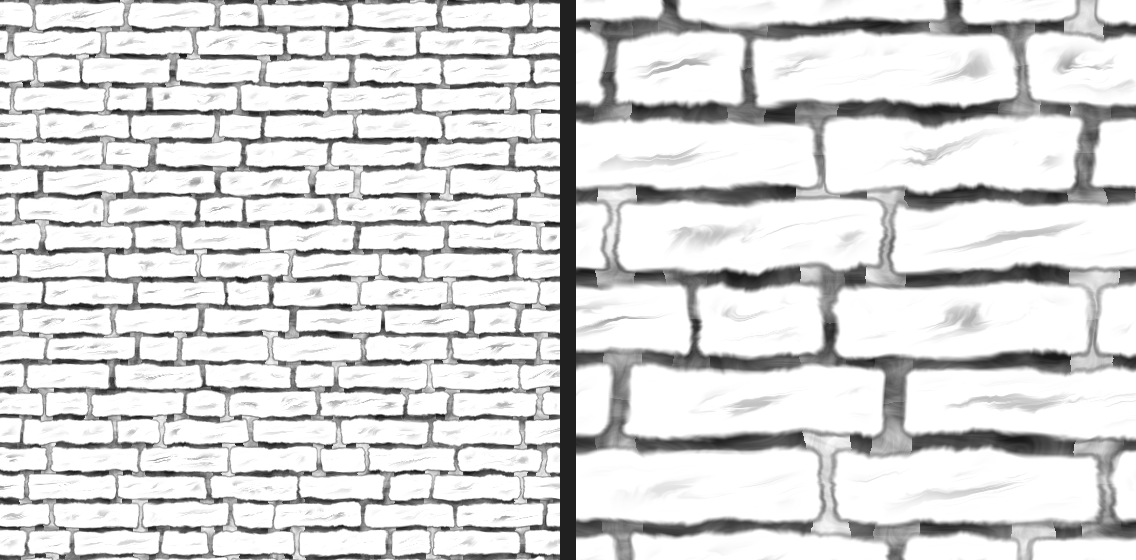
Left, the full canvas; right, a detail of the centre.
This texture map is drawn by a WebGL 2 fragment shader. Its source:

```glsl
#version 300 es
precision highp float;
// White brick wall: twenty courses of long bricks with a half brick or more in each.
// Bricks are rounded boxes with wavy edges; the mortar is shaded by its distance
// from them, dark in the beds and patchy pale in the upright joints.

#define COURSE 0.0496      // course height, as a share of the canvas
#define HALF_BRICK 1.622   // half brick length, in courses
#define DRIFT 0.029        // sideways shift gained per course
#define JITTER 0.15        // spread of the joint positions
#define BED 0.105          // half thickness of the bed mortar
#define CORNER 0.10        // corner radius
#define WOBBLE 0.075       // waviness of the brick edges
#define SOFTNESS 0.045     // half width of the shaded rim
#define SMUDGE 0.42        // strength of the streaks on the faces
#define DARK_MORTAR 0.21
#define PALE_MORTAR 0.88

uniform vec2 u_resolution;
out vec4 fragColor;

// Which gap of a course holds its half brick; 0 means three half bricks.
const int HALF_SLOT[20] = int[20](3, 4, 1, 2, 3, 2, 4, 3, 2, 5,
                                  3, 6, 2, 4, 0, 2, 4, 5, 3, 0);

struct Brick {
    float dist;      // signed distance to the edge
    vec2 local;      // position from the centre
    vec2 halfSize;
    vec2 id;
};

float hash(vec2 p) {
    return fract(sin(dot(p, vec2(127.1, 311.7))) * 43758.55);
}

// Layered, turned and warped sines, roughly -1 to 1
float waves(vec2 p) {
    float sum = 0.0, amp = 0.6;
    for (int i = 0; i < 5; i++) {
        p = mat2(0.8, 0.6, -0.6, 0.8) * p * 1.7 + 1.3;
        p += 0.7 * sin(p.yx * 1.1 + float(i));
        sum += amp * sin(p.x) * sin(p.y);
        amp *= 0.62;
    }
    return sum;
}

// Centre line of an upright joint
float jointX(float first, float start, float row) {
    return first + HALF_BRICK * start + JITTER * (hash(vec2(start, row)) - 0.5);
}

// The brick whose cell holds the probe, measured from p
Brick brickAt(vec2 p, vec2 probe) {
    float row = floor(probe.y);
    float first = (mod(row, 2.0) < 0.5 ? 1.286 : 0.45) + DRIFT * row;
    float u = (probe.x - first) / HALF_BRICK;

    // Start of the half brick, then full bricks to both sides of it
    int slot = HALF_SLOT[int(mod(row, 20.0))];
    float halfStart = slot > 0 ? 2.0 * float(slot) - 2.0
                    : (u < 2.0 ? 0.0 : (u < 6.0 ? 3.0 : 8.0));
    float start = halfStart, len = 1.0;
    if (u < halfStart || u >= halfStart + 1.0) {
        float anchor = halfStart + step(halfStart, u);
        start = anchor + 2.0 * floor((u - anchor) / 2.0);
        len = 2.0;
    }

    Brick b;
    b.id = vec2(start, row);
    float left = jointX(first, start, row), right = jointX(first, start + len, row);
    left += mix(0.05, 0.13, hash(b.id + 3.7));
    right -= mix(0.05, 0.13, hash(b.id + 8.3));
    b.halfSize = vec2(0.5 * (right - left), 0.5 - BED);
    b.local = p - vec2(0.5 * (left + right), row + 0.5);
    b.local.y += b.local.x * 0.04 * (hash(b.id + 5.1) - 0.35);
    vec2 e = abs(b.local) - b.halfSize + CORNER;
    b.dist = length(max(e, 0.0)) + min(max(e.x, e.y), 0.0) - CORNER;
    return b;
}

void main() {
    vec2 uv = gl_FragCoord.xy / u_resolution;
    vec2 wall = vec2(uv.x, 1.0 - uv.y) / COURSE - vec2(0.0, 0.05);
    float pixel = 1.0 / (COURSE * u_resolution.y);
    vec2 p = wall + WOBBLE * vec2(waves(wall * 1.5), waves(wall * 1.2 + 7.0));

    // Nearest of the neighbouring bricks, and closeness to an upright joint
    Brick near;
    near.dist = 1e3;
    float joint = 0.0;
    for (int i = 0; i < 4; i++) {
        vec2 side = vec2(i % 2, i / 2) - 0.5;
        Brick b = brickAt(p, p + 0.5 * side);
        joint = max(joint, smoothstep(-0.16, 0.08, abs(b.local.x) - b.halfSize.x));
        if (b.dist < near.dist) near = b;
    }
    float depth = near.dist + 0.04 * waves(wall * 1.4 + 20.0);

    // Mortar: dark beds, lighter toward their lower side, pale patches at joints
    float belowLine = fract(p.y + 0.5) - 0.5;
    float bedTone = DARK_MORTAR + 0.16 * smoothstep(-0.08, 0.1, belowLine)
                  + 0.16 * waves(wall * vec2(1.5, 4.0) + 31.0);
    float patchy = clamp(0.6 + 0.9 * waves(wall * 0.8 + 11.0), 0.12, 1.0);
    float pale = joint * patchy * smoothstep(0.0, 0.08, depth);
    float mortar = mix(max(bedTone, 0.1), PALE_MORTAR, pale)
                 + 0.1 * joint * waves(wall * 5.0);

    // Faces: white with faint slanted streaks along the middle
    vec2 q = near.local;
    vec2 grain = vec2(q.x * 1.3, q.y * 6.0 + q.x * 1.2) + near.id * 9.1;
    float middle = exp(-pow(q.y / 0.16, 2.0))
                 * smoothstep(0.1, 0.5, near.halfSize.x - abs(q.x));
    float streak = smoothstep(0.12, 0.75, waves(grain));
    float face = 1.0 - SMUDGE * streak * middle * mix(0.25, 1.0, hash(near.id + 1.9));

    float rim = max(SOFTNESS, pixel);
    float ink = smoothstep(-rim, rim, depth - 0.015);
    fragColor = vec4(vec3(clamp(mix(face, mortar, ink), 0.0, 1.0)), 1.0);
}
```
